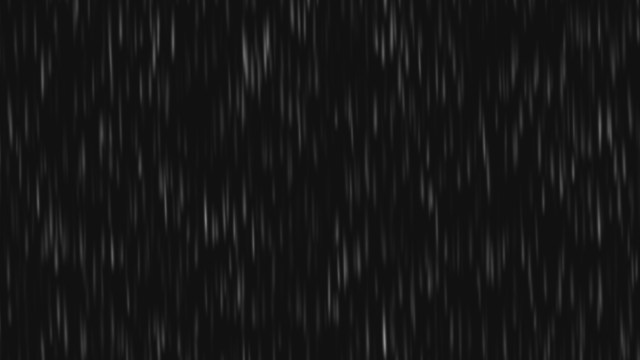
Write a Shadertoy shader that draws this texture.

```glsl
// Fine grey rain falling through darkness: three layers of staggered columns,
// each cell holding one soft tapered streak of random length and brightness.
// Broad gradient noise gathers the streaks into denser and emptier patches.

float hash(vec2 p) {
    vec3 q = fract(vec3(p.xyx) * 0.1031);
    q += dot(q, q.yzx + 33.33);
    return fract((q.x + q.y) * q.z);
}

vec2 gradient(vec2 cell) {
    float angle = 6.2832 * hash(cell + 71.0);
    return vec2(cos(angle), sin(angle));
}

float gradientNoise(vec2 p) {
    vec2 i = floor(p), f = fract(p);
    vec2 u = f * f * f * (f * (f * 6.0 - 15.0) + 10.0);
    float a = dot(gradient(i), f);
    float b = dot(gradient(i + vec2(1, 0)), f - vec2(1, 0));
    float c = dot(gradient(i + vec2(0, 1)), f - vec2(0, 1));
    float d = dot(gradient(i + vec2(1, 1)), f - vec2(1, 1));
    return mix(mix(a, b, u.x), mix(c, d, u.x), u.y);
}

float rainLayer(vec2 p, vec2 cellSize, float seed) {
    // Stagger each column so that the rows never line up
    float column = floor(p.x / cellSize.x);
    p.y += cellSize.y * hash(vec2(column, seed));
    vec2 id = vec2(column, floor(p.y / cellSize.y)) + seed * 17.0;
    vec2 local = mod(p, cellSize);

    // Place one streak in the cell, leaning slightly to the right as it falls
    float len = cellSize.y * mix(0.5, 0.95, hash(id + 3.1));
    float along = (local.y - (cellSize.y - len) * hash(id + 5.7)) / len;
    float lean = mix(0.0, 0.04, hash(id + 9.2));
    float centre = cellSize.x * mix(0.33, 0.67, hash(id + 13.4));
    float across = local.x - centre + lean * (along - 0.5) * len;

    // Soft sides, short lower tip and long upper tail
    float width = mix(0.0024, 0.0036, hash(id + 21.8));
    float body = exp(-0.5 * across * across / (width * width));
    float taper = smoothstep(0.0, 0.38, along) * (1.0 - smoothstep(0.3, 1.0, along));
    float brightness = hash(id + 29.3);
    return brightness * brightness * body * taper;
}

void mainImage(out vec4 fragColor, in vec2 fragCoord) {
    vec2 p = fragCoord / iResolution.y;

    // Sum the layers, each with its own column spacing
    float rain = 0.0;
    for (int i = 0; i < 3; i++) {
        float layer = float(i);
        vec2 cellSize = vec2(0.0215 + 0.0023 * layer, 0.27 - 0.025 * layer);
        rain += rainLayer(p + 4.0 + 0.37 * layer, cellSize, layer + 1.0);
    }

    // Denser and emptier patches
    float density = clamp(0.75 + 1.2 * gradientNoise(p * vec2(8.0, 4.0) + 3.0), 0.1, 1.3);

    fragColor = vec4(vec3(0.066 + 0.27 * rain * density), 1.0);
}
```
